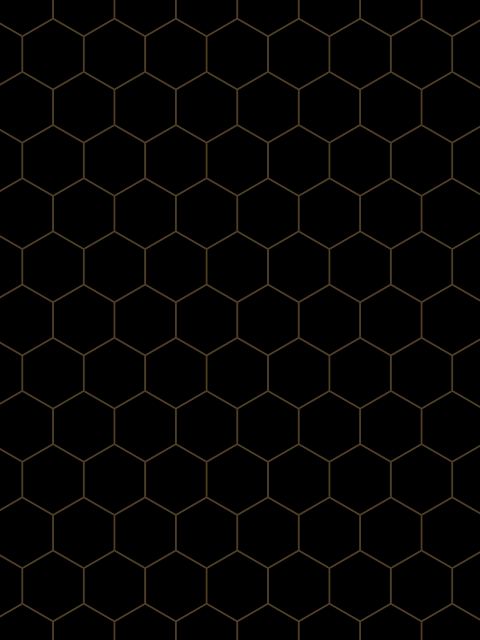
Write a WebGL 2 fragment shader that draws this pattern.

```glsl
#version 300 es
precision highp float;
// Thin tan honeycomb outlines on black: pointy-top hexagons in staggered rows.

// Lengths are fractions of the canvas height.
#define CELL_WIDTH 0.09596
#define HALF_LINE 0.00146
#define GRID_SHIFT vec2(0.04375, 0.0)
#define LINE_COLOR vec3(0.30, 0.25, 0.165)
#define BACKGROUND vec3(0.0)
#define EDGE_FALLOFF vec3(1.0, 1.25, 1.8)
#define SOFTNESS 0.6

uniform vec2 u_resolution;
out vec4 fragColor;

const float SQRT3 = 1.7320508;

// Offset from the nearest hexagon centre, for cells one unit wide.
vec2 hexLocal(vec2 p) {
    vec2 period = vec2(1.0, SQRT3);
    vec2 a = mod(p + 0.5 * period, period) - 0.5 * period;
    vec2 b = mod(p, period) - 0.5 * period;
    return dot(a, a) < dot(b, b) ? a : b;
}

// Distance from a point inside the cell to its nearest side.
float hexEdgeDistance(vec2 local) {
    vec2 q = abs(local);
    return 0.5 - max(q.x, dot(q, vec2(0.5, 0.5 * SQRT3)));
}

void main() {
    vec2 p = (gl_FragCoord.xy - 0.5 * u_resolution) / u_resolution.y;
    float edge = hexEdgeDistance(hexLocal((p - GRID_SHIFT) / CELL_WIDTH)) * CELL_WIDTH;

    // Soft line whose fringe fades toward a deeper brown.
    float blur = SOFTNESS / u_resolution.y;
    float coverage = 1.0 - smoothstep(HALF_LINE - blur, HALF_LINE + blur, edge);
    vec3 color = mix(BACKGROUND, LINE_COLOR, pow(vec3(coverage), EDGE_FALLOFF));

    fragColor = vec4(color, 1.0);
}
```
